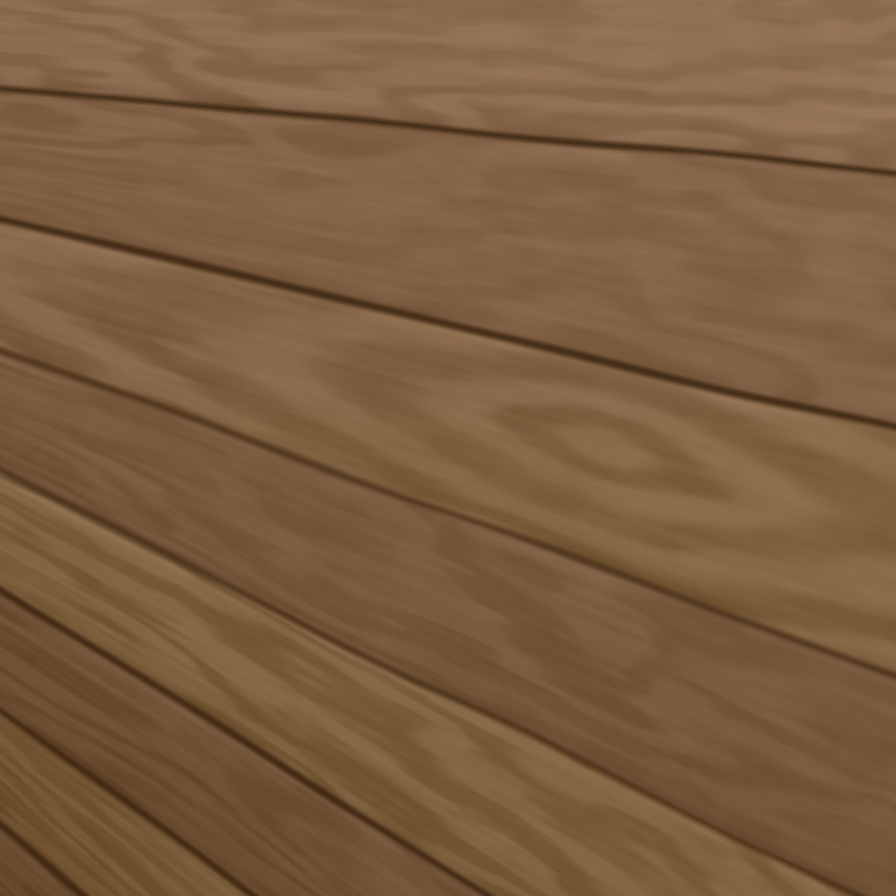
Reproduce this texture procedurally as a Shadertoy shader.

```glsl
// Fan of oak planks in perspective, with soft grain, a ringed heart and dark seams.
#define DARK_WOOD vec3(0.41, 0.29, 0.18)
#define LIGHT_WOOD vec3(0.62, 0.49, 0.38)
#define SEAM_COLOR vec3(0.24, 0.15, 0.07)
#define FIRST_SEAM 0.095
#define PLANK_HEIGHT 0.139
#define FAN_SPREAD 0.130
#define SEAM_WIDTH 0.0040
#define RING_CONTRAST 0.36
#define FIBRE_CONTRAST 0.13
#define HEART vec2(0.68, 0.40)
#define HEART_PLANK 1.0

const float TAU = 6.28318;

float hash(vec2 p) {
    return fract(sin(dot(p, vec2(127.1, 311.7))) * 43758.5453);
}

float noise(vec2 p) {
    vec2 i = floor(p), f = fract(p);
    f = f * f * (3.0 - 2.0 * f);
    return mix(mix(hash(i), hash(i + vec2(1, 0)), f.x),
               mix(hash(i + vec2(0, 1)), hash(i + vec2(1, 1)), f.x), f.y);
}

float fbm(vec2 p) {
    float sum = 0.0, amp = 0.5;
    for (int i = 0; i < 4; i++) {
        sum += amp * noise(p);
        p = p * 2.03 + 17.3;
        amp *= 0.5;
    }
    return sum;
}

// Plank coordinate: whole numbers lie on the seams, counted downwards
float plankCoord(vec2 p) {
    float k = (1.0 - p.y - FIRST_SEAM * (1.0 + p.x)) / (PLANK_HEIGHT + FAN_SPREAD * p.x);
    float uneven = 0.11 * sin(k * TAU / 10.0);
    float wobble = 0.045 * (noise(vec2(p.x * 5.0, floor(k + 0.5 - uneven) * 7.3)) - 0.5);
    return k - uneven + wobble;
}

// Growth rings, 1 on dark late wood; p = (along, across) one plank
float growthRings(vec2 p, float id) {
    vec2 shift = vec2(hash(vec2(id, 3.0)), hash(vec2(id, 8.0))) * 40.0;
    float warp = fbm(p * vec2(3.2, 2.6) + shift);
    float phase = p.y * 2.6 + warp * 4.5 - p.x * 0.7;
    if (id == HEART_PLANK) {
        vec2 d = p - HEART;
        d *= vec2(9.0 / (1.0 + 1.2 * abs(d.x)), 5.2);
        phase = length(d) + 1.5 * (warp - 0.47);
    }
    float ring = 0.5 + 0.5 * cos(TAU * phase);
    float patchy = 0.45 + 0.9 * noise(p * vec2(3.0, 2.0) + shift.yx);
    return (smoothstep(0.1, 1.0, ring) - 0.42) * patchy;
}

void mainImage(out vec4 fragColor, in vec2 fragCoord) {
    vec2 uv = fragCoord / iResolution.xy;
    float n = plankCoord(uv);
    float id = floor(n);
    vec2 board = vec2(uv.x, n - id);
    float odd = mod(id, 2.0);

    // Plank tone and room light
    float tone = 0.44 + 0.15 * (odd - 0.5) + 0.07 * (hash(vec2(id, 5.0)) - 0.5);
    tone += 0.34 * (uv.y - 0.5) + 0.14 * (uv.x - 0.5);
    tone -= 0.18 * smoothstep(0.5, 0.0, length(uv));

    // Rings, fibres and faint mottling
    float strength = id == HEART_PLANK ? 1.0 : mix(0.45, 0.65, odd);
    tone -= RING_CONTRAST * strength * growthRings(board, id);
    float fibre = fbm(vec2(uv.x * 9.0 + id * 13.0, n * 26.0));
    tone += FIBRE_CONTRAST * 2.0 * (fibre - 0.47);
    tone += 0.12 * (fbm(uv * 28.0) - 0.47);

    // Signed distance to the nearest seam, positive below it
    float seamId = floor(n + 0.5);
    float slope = FIRST_SEAM + FAN_SPREAD * n;
    float d = (n - seamId) * (PLANK_HEIGHT + FAN_SPREAD * uv.x) / sqrt(1.0 + slope * slope);

    // Worn highlight under the seam, soft shade around it
    float wear = noise(vec2(uv.x * 6.0, seamId * 9.7));
    tone += (0.12 + 0.16 * wear) * exp(-abs(d - 0.009) / 0.007) * step(0.0, d);
    tone -= 0.28 * exp(-abs(d) / 0.010);

    vec3 color = mix(DARK_WOOD, LIGHT_WOOD, tone);
    color += odd * vec3(0.0, 0.004, -0.016) * smoothstep(0.9, 0.4, uv.y);

    // Seam line, thinner where two boards sit tight
    float width = SEAM_WIDTH * mix(0.65, 1.1, wear);
    float blur = 0.0025 + 1.0 / iResolution.y;
    float seam = 1.0 - smoothstep(width - blur, width + blur, abs(d));
    float tight = smoothstep(1.5, 0.5, abs(seamId - 2.5));
    color = mix(color, SEAM_COLOR, seam * mix(0.85, 0.55, tight));

    fragColor = vec4(color, 1.0);
}
```
